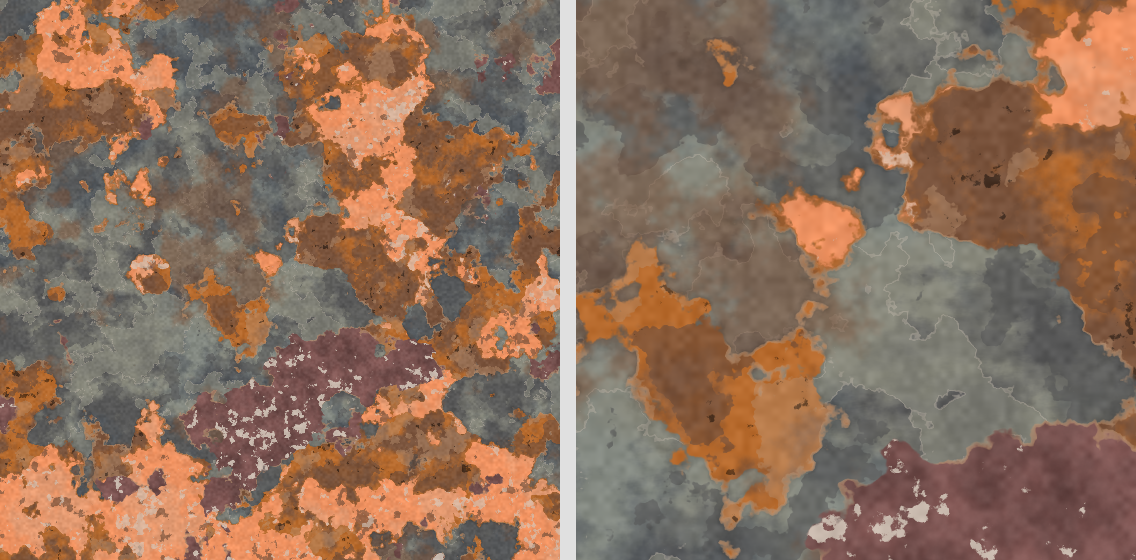
Left: the whole. Right: its middle third, enlarged.
Reproduce this texture procedurally as a WebGL 1 fragment shader.

```glsl
precision highp float;
// Weathered metal: flaking slate paint, rust patches, exposed salmon primer
// and a maroon undercoat. Each layer is a thresholded fractal noise field,
// biased by soft zones, then finished with rims, pits and chipped flecks.
uniform vec2 u_resolution;

const vec3 SLATE_DARK = vec3(0.34, 0.34, 0.34);
const vec3 SLATE_MID = vec3(0.43, 0.43, 0.41);
const vec3 SLATE_LIGHT = vec3(0.54, 0.54, 0.49);
const vec3 RUST_BROWN = vec3(0.48, 0.33, 0.24);
const vec3 RUST_ORANGE = vec3(0.72, 0.42, 0.18);
const vec3 SALMON = vec3(0.93, 0.57, 0.38);
const vec3 SALMON_PALE = vec3(0.86, 0.62, 0.48);
const vec3 MAROON = vec3(0.47, 0.32, 0.31);
const vec3 TAN = vec3(0.72, 0.56, 0.43);
const vec3 CHALK = vec3(0.82, 0.77, 0.72);
const float EDGE = 0.009;         // softness of layer borders
const float RUST_SCALE = 7.0;
const float SALMON_SCALE = 10.0;
const float MAROON_SCALE = 8.0;
const float RUST_LEVEL = 0.11;    // higher levels give less cover
const float SALMON_LEVEL = 0.10;
const float MAROON_LEVEL = 0.21;
const float RAGGED = 0.3;         // strength of small bays and islands

float hash(vec2 p) {
  return fract(sin(dot(p, vec2(127.1, 311.7))) * 43758.5453);
}

float noise(vec2 p) {
  vec2 cell = floor(p);
  vec2 f = fract(p);
  f = f * f * (3.0 - 2.0 * f);
  float low = mix(hash(cell), hash(cell + vec2(1.0, 0.0)), f.x);
  float high = mix(hash(cell + vec2(0.0, 1.0)), hash(cell + 1.0), f.x);
  return mix(low, high, f.y);
}

float fbm(vec2 p) {
  float sum = 0.0;
  float gain = 0.46;
  for (int i = 0; i < 6; i++) {
    sum += gain * noise(p);
    p = mat2(1.6, 1.2, -1.2, 1.6) * p + 17.3;
    gain *= 0.55;
  }
  return sum;
}

float bump(float x, float center, float width) {
  float d = (x - center) / width;
  return exp(-d * d);
}

float cover(float field) {
  return smoothstep(-EDGE, EDGE, field);
}

float rim(float field, float width) {
  return 1.0 - smoothstep(0.3 * width, width, abs(field));
}

vec3 slatePaint(vec2 p) {
  float broad = fbm(p * 5.0 + 31.0);
  float mottle = fbm(p * 26.0 + 7.0);
  float streak = fbm(p * vec2(24.0, 85.0) + 3.0);
  float band = bump(p.y, 0.47, 0.14);
  float tone = 0.44 + 0.7 * (broad - 0.5) + 1.5 * (mottle - 0.5)
             + 0.7 * (streak - 0.5) * band + 0.2 * (band - 0.3);
  vec3 color = mix(SLATE_DARK, SLATE_MID, smoothstep(0.2, 0.5, tone));
  color = mix(color, SLATE_LIGHT, smoothstep(0.48, 0.82, tone));
  color += vec3(-0.02, 0.0, 0.02) * smoothstep(0.45, 0.65, fbm(p * 9.0 + 57.0));
  // Crisp flakes: dark losses, pale residue and brown stains
  float flake = fbm(p * 20.0 + 91.0) + 0.5 * (broad - 0.5);
  color = mix(color, SLATE_DARK, 0.6 * cover(0.41 - flake));
  color = mix(color, SLATE_LIGHT, 0.6 * cover(flake - 0.59));
  color = mix(color, CHALK, 0.3 * rim(flake - 0.59, 0.012));
  float stain = smoothstep(0.54, 0.66, fbm(p * 12.0 + 47.0));
  return mix(color, RUST_BROWN, 0.55 * stain);
}

vec3 rustSkin(vec2 p) {
  float stain = 0.5 * fbm(p * 9.0 + 43.0) + 0.5 * fbm(p * 34.0 + 5.0);
  vec3 color = mix(RUST_BROWN, RUST_ORANGE, smoothstep(0.40, 0.60, stain));
  float scab = fbm(p * 22.0 + 19.0);
  color = mix(color, RUST_BROWN * 0.95, 0.7 * cover(scab - 0.57));
  color = mix(color, TAN, 0.45 * cover(0.38 - scab));
  float pits = smoothstep(0.70, 0.76, fbm(p * 75.0 + 29.0));
  return color * (1.0 - 0.45 * pits);
}

void main() {
  vec2 uv = gl_FragCoord.xy / u_resolution.y;
  vec2 wobble = vec2(fbm(uv * 9.0 + 11.0), fbm(uv * 9.0 + 71.0)) - 0.5;
  vec2 p = uv + 0.05 * wobble;
  float crag = RAGGED * (fbm(uv * 27.0 + 13.0) - 0.5);

  // Zones: two vertical runs, a corroded base and a rusty upper corner
  float base = 1.0 - smoothstep(0.12, 0.36, p.y);
  float corner = smoothstep(0.48, 0.72, p.y) * (1.0 - smoothstep(0.2, 0.5, p.x));
  float runs = max(bump(p.x, 0.27, 0.08), bump(p.x, 0.71, 0.10));
  float cores = max(bump(p.x, 0.27, 0.055), bump(p.x, 0.70, 0.075));
  float heat = max(max(runs, base), 0.75 * corner);
  float well = bump(p.x, 0.54, 0.27) * bump(p.y, 0.27, 0.15);

  // Layer fields, positive where the layer shows
  float rust = fbm(p * RUST_SCALE + 2.0) - 0.5 + 0.28 * heat - RUST_LEVEL + crag;
  float primer = fbm(p * SALMON_SCALE + 23.0) - 0.5
               + 0.2 * max(cores, 0.8 * base) - SALMON_LEVEL - crag;
  primer = min(primer, rust - 0.015);
  float maroon = fbm(p * MAROON_SCALE + 64.0) - 0.5 + 0.33 * well
               - MAROON_LEVEL + 0.7 * crag;

  // Slate below, then rust with a broken tan rim
  float broken = smoothstep(0.4, 0.6, noise(uv * 34.0));
  vec3 color = slatePaint(uv);
  color *= 1.0 - 0.12 * smoothstep(-0.04, 0.0, rust);
  color = mix(color, rustSkin(uv), cover(rust));
  color = mix(color, TAN, 0.6 * rim(rust, 0.014) * broken);

  // Salmon primer with specks of rust, ringed by brighter rust
  float faded = smoothstep(0.48, 0.64, fbm(uv * 15.0 + 83.0));
  vec3 salmon = mix(SALMON, SALMON_PALE, 0.6 * faded);
  salmon *= 0.95 + 0.1 * noise(uv * 130.0);
  float specks = smoothstep(0.64, 0.69, fbm(uv * 48.0 + 77.0));
  salmon = mix(salmon, RUST_BROWN, 0.7 * specks);
  color = mix(color, RUST_ORANGE, 0.45 * rim(primer, 0.04) * cover(rust));
  color = mix(color, salmon, cover(primer));

  // Maroon undercoat with small chalky chips gathered in clusters
  vec3 undercoat = MAROON * (0.72 + 0.54 * fbm(uv * 45.0));
  color = mix(color, undercoat, cover(maroon));
  color = mix(color, TAN, 0.6 * rim(maroon, 0.014) * broken);
  float chips = fbm(uv * 80.0 + 9.0) + 0.5 * (fbm(uv * 13.0 + 37.0) - 0.5);
  float host = max(cover(maroon), 0.7 * cover(primer));
  color = mix(color, CHALK, 0.9 * host * smoothstep(0.63, 0.69, chips));

  // Fine surface grain
  color += 0.07 * (noise(uv * 230.0) - 0.5);
  gl_FragColor = vec4(clamp(color, 0.0, 1.0), 1.0);
}
```
